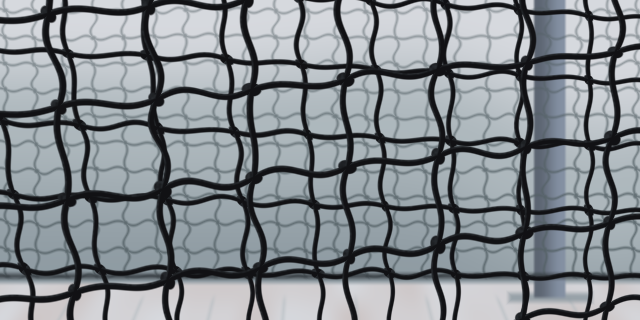
Reproduce this pattern procedurally as a WebGL 2 fragment shader.

```glsl
#version 300 es
precision highp float;

uniform vec2 u_resolution;
out vec4 outColor;

const float TAU = 6.2831853;
const vec3 PALE = vec3(0.84, 0.85, 0.87);
const vec3 MIST = vec3(0.68, 0.72, 0.74);
const vec3 HAZE = vec3(0.54, 0.59, 0.62);
const vec3 STEEL = vec3(0.43, 0.47, 0.53);
const vec3 MESH = vec3(0.33, 0.38, 0.40);
const vec3 SLATE = vec3(0.20, 0.22, 0.24);
const vec3 ROPE = vec3(0.065, 0.067, 0.077);

float hash(vec2 p) {
    p = fract(p * vec2(0.1031, 0.1137));
    p += dot(p, p.yx + 33.33);
    return fract((p.x + p.y) * p.x * 17.3);
}

float noise(vec2 p) {
    vec2 i = floor(p), f = fract(p);
    f = f * f * (3.0 - 2.0 * f);
    float a = mix(hash(i), hash(i + vec2(1, 0)), f.x);
    float b = mix(hash(i + vec2(0, 1)), hash(i + vec2(1, 1)), f.x);
    return mix(a, b, f.y);
}

float cover(float dist, float soft) {
    return 1.0 - smoothstep(-soft, soft, dist);
}

// Canvas to net cells. converge: x, y, rate; columns: start, density, growth;
// rows: start, slope, spacing, shrink
vec2 netGrid(vec2 p, vec3 converge, vec3 columns, vec4 rows) {
    float x = converge.x + (p.x - converge.x) * (1.0 + converge.z * (p.y - converge.y));
    float a = x - columns.x;
    float u = a * (columns.y + columns.z * a);
    float v = (p.y - rows.x - rows.y * p.x) / (rows.z - rows.w * p.x);
    return vec2(u, v);
}

// Signed offset from the nearest strand, which bends between its knots
float strand(float across, float along, float sway, float seed) {
    float line = round(across);
    float bend = sway * (0.55 + 0.9 * hash(vec2(line, floor(along)) + seed));
    return across - line - bend * sin(TAU * along);
}

// x: distance to the net surface, y: lit side of the strand from 0 to 1
vec2 net(vec2 g, vec2 pitch, float sway, float radius, float knotSize, float seed) {
    float down = strand(g.x, g.y, sway, seed) * pitch.x;
    float level = strand(g.y, g.x, sway, seed + 57.0) * pitch.y;
    vec2 id = round(g);
    float turn = 0.7 + 1.2 * (hash(id + seed + 19.0) - 0.5);
    vec2 q = (g - id) * pitch;
    q = mat2(cos(turn), -sin(turn), sin(turn), cos(turn)) * q;
    float size = knotSize * (0.88 + 0.24 * hash(id + seed + 83.0));
    float knot = length(q * vec2(0.85, 1.2)) - size;
    float side = abs(down) < abs(level) ? down : level;
    float lit = smoothstep(0.1, 0.8, -side / radius);
    return vec2(min(min(abs(down), abs(level)) - radius, knot), lit);
}

vec3 backdrop(vec2 p) {
    float fall = p.y + 0.16 * (noise(p * 1.7 + 4.0) - 0.5) - 0.14 * smoothstep(1.3, 2.0, p.x);
    vec3 color = mix(PALE, MIST, smoothstep(0.0, 0.42, fall));
    return mix(color, HAZE, 0.85 * smoothstep(0.42, 0.9, fall));
}

vec3 addFloor(vec3 color, vec2 p) {
    float lean = (p.x - 1.0) / (0.4 + p.y);
    float seam = cover(abs(fract(lean * 6.0) - 0.5) - 0.02, 0.04);
    vec3 boards = mix(PALE, vec3(0.80, 0.77, 0.77), noise(vec2(lean * 14.0, p.y * 9.0)));
    boards = mix(boards, MIST, 0.5 * seam * smoothstep(0.91, 0.95, p.y));
    return mix(color, boards, smoothstep(0.875, 0.895, p.y));
}

vec3 addPost(vec3 color, vec2 p) {
    float side = (p.x - 1.718) / 0.049;
    vec3 metal = mix(STEEL * 0.84, STEEL * 1.2, smoothstep(-0.8, 0.8, side));
    float shaft = cover(abs(p.x - 1.718) - 0.049, 0.006) * cover(p.y - 0.93, 0.008);
    vec2 plate = abs(p - vec2(1.72, 0.93)) - vec2(0.13, 0.014);
    color = mix(color, HAZE, 0.8 * cover(max(plate.x, plate.y), 0.012));
    return mix(color, metal, shaft);
}

vec3 drawNet(vec3 color, vec2 surface, float soft, float grain) {
    vec3 fiber = mix(ROPE, SLATE, surface.y * (0.25 + 0.45 * grain));
    return mix(color, fiber, cover(surface.x, soft));
}

void main() {
    // Canvas heights, measured down from the top
    vec2 p = vec2(gl_FragCoord.x, u_resolution.y - gl_FragCoord.y) / u_resolution.y;
    float soft = max(0.003, 0.8 / u_resolution.y);
    vec2 warp = 0.012 * (vec2(noise(p * 6.0), noise(p * 6.0 + 31.0)) - 0.5);
    vec3 color = addPost(addFloor(backdrop(p), p), p);

    // Blurred far net and its lower rope
    vec2 farGrid = netGrid(p + warp, vec3(1.0, 0.5, 0.02), vec3(0.02, 10.67, 0.0), vec4(0.032, 0.0, 0.0833, 0.0));
    vec2 far = net(farGrid, vec2(0.094, 0.083), 0.075, 0.0035, 0.008, 7.0);
    float strength = mix(0.5, 0.85, smoothstep(0.0, 0.8, p.y)) * cover(p.y - 0.87, 0.008);
    color = mix(color, MESH, strength * cover(far.x, 0.0055));
    color = mix(color, SLATE, 0.8 * cover(abs(p.y - 0.863) - 0.008, 0.011));

    // Two sharp nets, the heavier one in front
    float grain = noise(p * 130.0);
    vec2 midGrid = netGrid(p + warp, vec3(1.797, 0.638, 0.096), vec3(0.047, 4.085, 0.212), vec4(-0.077, 0.066, 0.2285, 0.0124));
    color = drawNet(color, net(midGrid, vec2(0.228, 0.215), 0.042, 0.0076, 0.0185, 3.0), soft, grain);
    vec2 nearGrid = netGrid(p - warp, vec3(1.432, 0.625, 0.073), vec3(0.208, 3.282, 0.1475), vec4(0.062, -0.083, 0.2947, 0.0167));
    color = drawNet(color, net(nearGrid, vec2(0.285, 0.275), -0.05, 0.0098, 0.0235, 11.0), soft, grain);
    outColor = vec4(color, 1.0);
}
```
